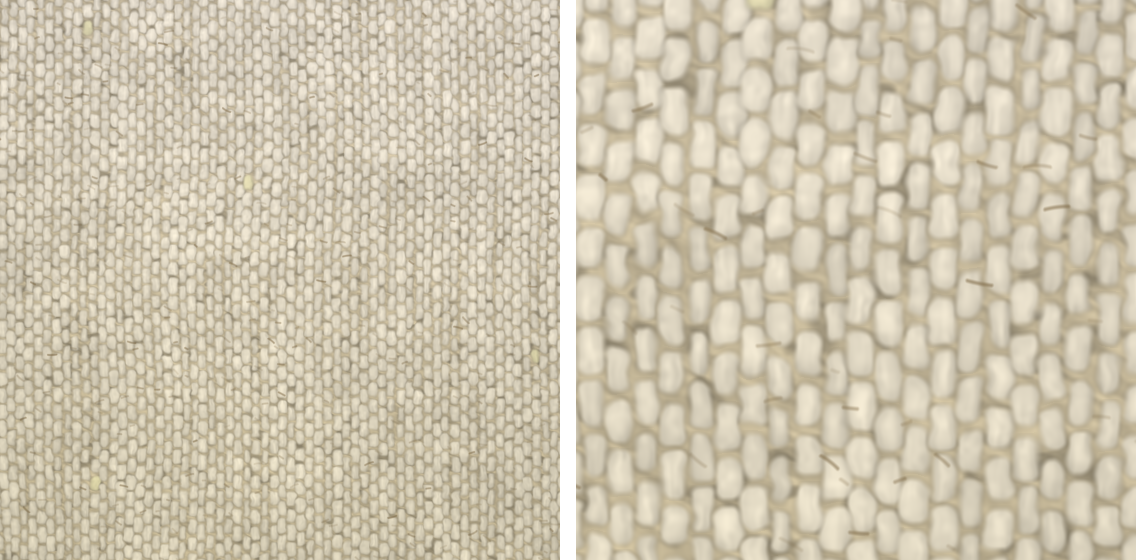
Left: the whole. Right: its middle third, enlarged.
This texture is drawn by a WebGL 1 fragment shader. Its source:

```glsl
precision highp float;
// Natural linen plain weave: pale warp floats, tan weft gaps, slubs and stray fibres.

uniform vec2 u_resolution;

#define COLUMNS 62.0
#define FLOATS 32.5
#define HALF_WIDTH 0.46
#define HALF_HEIGHT 0.80
#define CORNER 0.36
#define SOFTNESS 0.13
#define WARP_COLOR vec3(0.868, 0.840, 0.768)
#define WEFT_COLOR vec3(0.765, 0.717, 0.602)
#define YELLOW_COLOR vec3(0.855, 0.830, 0.675)
#define FIBRE_COLOR vec3(0.500, 0.420, 0.285)
#define FIBRE_GRID 34.0
#define FIBRE_CHANCE 0.24

float hash(vec2 p) {
  vec3 q = fract(vec3(p.xyx) * 0.1031);
  q += dot(q, q.yzx + 33.33);
  return fract((q.x + q.y) * q.z);
}

float noise(vec2 p) {
  vec2 i = floor(p);
  vec2 f = fract(p);
  f = f * f * (3.0 - 2.0 * f);
  return mix(mix(hash(i), hash(i + vec2(1.0, 0.0)), f.x),
             mix(hash(i + vec2(0.0, 1.0)), hash(i + 1.0), f.x), f.y);
}

float roundedBox(vec2 p, vec2 halfSize, float radius) {
  vec2 q = abs(p) - halfSize + radius;
  return length(max(q, 0.0)) + min(max(q.x, q.y), 0.0) - radius;
}

// Weft yarn seen in the gaps, with slanted strands and dark crevices
vec3 weft(vec2 p) {
  float strand = noise(vec2(p.x * 0.9, (p.y + 0.45 * p.x) * 4.0));
  float crevice = smoothstep(0.62, 0.95, noise(p * vec2(0.9, 1.5) + 70.0));
  return WEFT_COLOR * (0.90 + 0.20 * strand) * (1.0 - 0.20 * crevice);
}

// Lay the raised part of one warp yarn over the cloth
vec3 layFloat(vec3 cloth, vec2 p, float column, float soft) {
  float pitch = COLUMNS / FLOATS;
  float slide = 0.5 * mod(column, 2.0) + 0.20 * (hash(vec2(column, 7.0)) - 0.5);
  float along = p.y / pitch + slide;
  vec2 id = vec2(column, floor(along));
  float rnd = hash(id + 13.0);

  float slub = noise(vec2(column * 7.3, p.y * 0.13)) - 0.5;
  float drift = 0.24 * (noise(vec2(column * 3.7, p.y * 0.1) + 40.0) - 0.5);
  vec2 q = vec2(p.x - column - 0.5 - drift, (fract(along) - 0.5) * pitch);
  q.x += 0.14 * q.y * (hash(id + 51.0) - 0.5);
  vec2 size = vec2(HALF_WIDTH + 0.24 * slub + 0.08 * (rnd - 0.5),
                   HALF_HEIGHT + 0.16 * (hash(id + 29.0) - 0.5));
  float d = roundedBox(q, size, CORNER + 0.16 * slub);

  // Rounded shading, lengthwise fibres and per-float tone
  vec2 r = q / size;
  float shade = 1.030 - 0.11 * r.x * r.x - 0.07 * pow(abs(r.y), 3.0);
  shade += 0.02 * r.y - 0.02 * r.x;
  shade += 0.07 * (noise(vec2(p.x * 5.0, p.y * 0.9)) - 0.5);
  shade += 0.045 * (rnd - 0.5) + 0.06 * slub;
  float yellow = step(0.997, hash(id + 91.0));
  vec3 yarn = mix(WARP_COLOR, YELLOW_COLOR, yellow) * shade;

  cloth *= mix(0.945, 1.0, smoothstep(0.0, 0.25, d));
  return mix(cloth, yarn, 1.0 - smoothstep(-soft, soft, d));
}

// Coverage of the short curved fibres near this point
float strayFibres(vec2 uv, float aa) {
  vec2 g = uv * FIBRE_GRID;
  float cover = 0.0;
  for (int y = -1; y <= 1; y++) {
    for (int x = -1; x <= 1; x++) {
      vec2 cell = floor(g) + vec2(float(x), float(y));
      float rnd = hash(cell + 200.0);
      vec2 center = cell + vec2(hash(cell + 211.0), hash(cell + 223.0));
      float angle = 1.3 * (hash(cell + 237.0) - 0.65);
      float c = cos(angle);
      float s = sin(angle);
      vec2 q = mat2(c, -s, s, c) * (g - center);
      q.y += 4.0 * (rnd - 0.12) * q.x * q.x;
      float reach = 0.06 + 0.20 * hash(cell + 251.0);
      float d = length(vec2(max(abs(q.x) - reach, 0.0), q.y));
      float ink = 1.0 - smoothstep(0.0, 0.05 + aa, d);
      float pick = hash(cell + 263.0);
      float strength = 0.25 + 0.65 * pick * pick;
      cover = max(cover, ink * strength * step(rnd, FIBRE_CHANCE));
    }
  }
  return cover;
}

void main() {
  vec2 uv = gl_FragCoord.xy / u_resolution;
  float pixel = 1.0 / min(u_resolution.x, u_resolution.y);

  // Wavy cloth with fuzzy yarn outlines, measured in column widths
  vec2 p = uv * COLUMNS;
  p += 0.7 * (vec2(noise(uv * 4.0), noise(uv * 5.0 + 20.0)) - 0.5);
  p += 0.22 * (vec2(noise(p * 1.7 + 5.0), noise(p * 1.5 + 60.0)) - 0.5);

  vec3 color = weft(p);
  for (int k = -1; k <= 1; k++) {
    color = layFloat(color, p, floor(p.x) + float(k), SOFTNESS + 0.5 * pixel * COLUMNS);
  }
  color = mix(color, FIBRE_COLOR, 0.65 * strayFibres(uv, pixel * FIBRE_GRID));

  // Fuzz, uneven weft tone, soft patches and light falling off toward the bottom
  color *= 0.97 + 0.06 * noise(p * vec2(3.5, 3.0) + 31.0);
  color *= 0.97 + 0.06 * noise(vec2(uv.x * 7.0, uv.y * 50.0));
  color *= 0.98 + 0.04 * noise(uv * 6.0 + 9.0);
  float light = smoothstep(-0.1, 1.1, uv.y + 0.15 * (uv.x - 0.5));
  color *= mix(vec3(0.965, 0.958, 0.925), vec3(1.020, 1.016, 1.035), light);
  color *= 1.015 - 0.10 * dot(uv - 0.5, uv - 0.5);
  gl_FragColor = vec4(clamp(color, 0.0, 1.0), 1.0);
}
```
